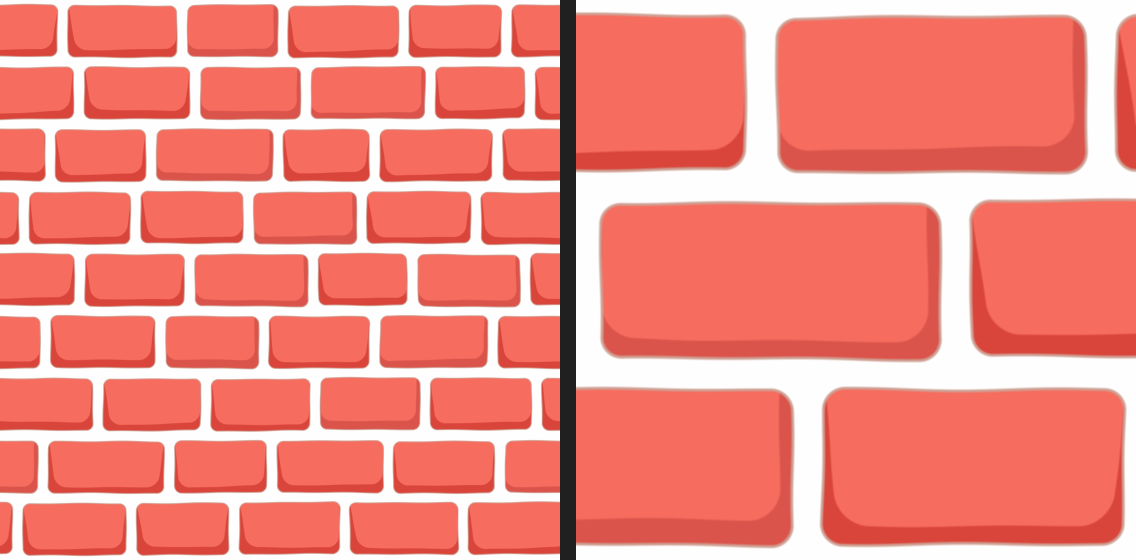
Left, the full canvas; right, a detail of the centre.
Reproduce this pattern procedurally as a Shadertoy shader.

```glsl
// Cartoon brick wall: nine staggered rows of uneven coral bricks with shaded lower edges on white mortar.

const float ROWS = 9.0;
const float BRICKS = 5.0;
const float JOINT_JITTER = 0.17;
const float HALF_GAP = 0.0092;
const float HALF_HEIGHT = 0.0463;

const vec3 MORTAR = vec3(1.0, 0.995, 0.995);
const vec3 RIM = vec3(0.81, 0.63, 0.58);
const vec3 FACE = vec3(0.965, 0.425, 0.37);
const vec3 DEEP_SHADE = vec3(0.85, 0.27, 0.23);
const vec3 SOFT_SHADE = vec3(0.86, 0.33, 0.295);

// Stagger of each row, bottom to top, in brick pitches
const float STAGGER[9] = float[9](0.14, 0.46, 0.85, 0.42, 0.74, 0.23, 0.42, 0.78, 0.54);

float hash(vec2 id, float salt) {
    vec3 q = fract(vec3(id, salt) * vec3(0.1031, 0.1130, 0.0973));
    q += dot(q, q.yzx + 33.33);
    return fract((q.x + q.y) * q.z);
}

float fill(float d, float aa) {
    return 1.0 - smoothstep(-aa, aa, d);
}

float roundedBox(vec2 p, vec2 halfSize, float radius) {
    vec2 q = abs(p) - halfSize + radius;
    return length(max(q, 0.0)) + min(max(q.x, q.y), 0.0) - radius;
}

// Horizontal position of the mortar joint to the left of a brick
float jointX(float index, float row, float stagger) {
    float jitter = hash(vec2(mod(index, BRICKS), row), 1.7) - 0.5;
    return (index + stagger + JOINT_JITTER * jitter) / BRICKS;
}

// Lit face: sides lean inward towards the bottom, the floor is raised and tilted
float faceDistance(vec2 p, vec2 halfSize, vec2 sideInset, float strip, float lift, float slope) {
    float depth = 0.5 - 0.5 * p.y / halfSize.y;
    float left = -halfSize.x + sideInset.x * depth;
    float right = halfSize.x - sideInset.y * mix(depth, 1.0, strip);
    float bottom = -halfSize.y + lift + slope * p.x;
    float top = halfSize.y + 0.03;
    vec2 center = 0.5 * vec2(left + right, bottom + top);
    vec2 extent = 0.5 * vec2(right - left, top - bottom);
    return roundedBox(p - center, extent, 0.019);
}

// Small hand-drawn waver of the outline
float waver(vec2 p, float phase) {
    return 0.0005 * sin(p.x * 57.0 + phase) + 0.0004 * sin(p.y * 83.0 + p.x * 31.0 + phase * 2.0);
}

vec3 brick(vec2 p, float halfWidth, vec2 id, float aa) {
    float kind = hash(id, 2.3);
    float strip = step(kind, 0.24);
    float leftOnly = step(0.62, kind);
    float lean = hash(id, 3.1) - 0.5;

    // Outline, slightly skewed and shifted per brick
    p.y += 0.016 * lean * p.x - 0.003 * (hash(id, 4.9) - 0.5);
    p.x += 0.04 * (hash(id, 5.3) - 0.5) * p.y;
    vec2 halfSize = vec2(halfWidth, HALF_HEIGHT);
    float outline = roundedBox(p, halfSize, 0.0125) + waver(p, 6.28 * kind);

    // Shaded sides: right strip, left wedge or both wedges
    float wedge = mix(0.009, 0.017, hash(id, 6.7));
    vec2 sideInset = vec2(wedge, wedge * 0.85);
    sideInset = mix(sideInset, vec2(wedge, 0.002), leftOnly);
    sideInset = mix(sideInset, vec2(0.001, 0.0075), strip);
    float lift = mix(0.0105, 0.0165, hash(id, 7.9));
    float slope = mix(-0.02, 0.035, hash(id, 8.3));
    float face = faceDistance(p, halfSize, sideInset, strip, lift, slope) + waver(p, 4.0 * lean);

    // Paint from the rim inward
    float deep = max(leftOnly, step(0.075, halfWidth + 0.006)) * (1.0 - strip);
    vec3 shade = mix(SOFT_SHADE, DEEP_SHADE, deep);
    vec3 body = mix(shade, FACE, fill(face, aa));
    vec3 color = mix(MORTAR, RIM, fill(outline - 0.0006, aa));
    return mix(color, body, fill(outline + 0.0010, aa));
}

void mainImage(out vec4 fragColor, in vec2 fragCoord) {
    vec2 uv = fragCoord / iResolution.y;
    float aa = max(0.8 / iResolution.y, 0.0009);

    // Row and the brick between its two nearest joints
    float row = clamp(floor(uv.y * ROWS), 0.0, ROWS - 1.0);
    float stagger = STAGGER[int(row)];
    float index = floor(uv.x * BRICKS - stagger);
    if (uv.x < jointX(index, row, stagger)) index -= 1.0;
    else if (uv.x >= jointX(index + 1.0, row, stagger)) index += 1.0;
    float left = jointX(index, row, stagger);
    float right = jointX(index + 1.0, row, stagger);

    vec2 p = uv - vec2(0.5 * (left + right), (row + 0.5) / ROWS);
    vec2 id = vec2(mod(index, BRICKS), row);
    fragColor = vec4(brick(p, 0.5 * (right - left) - HALF_GAP, id, aa), 1.0);
}
```
